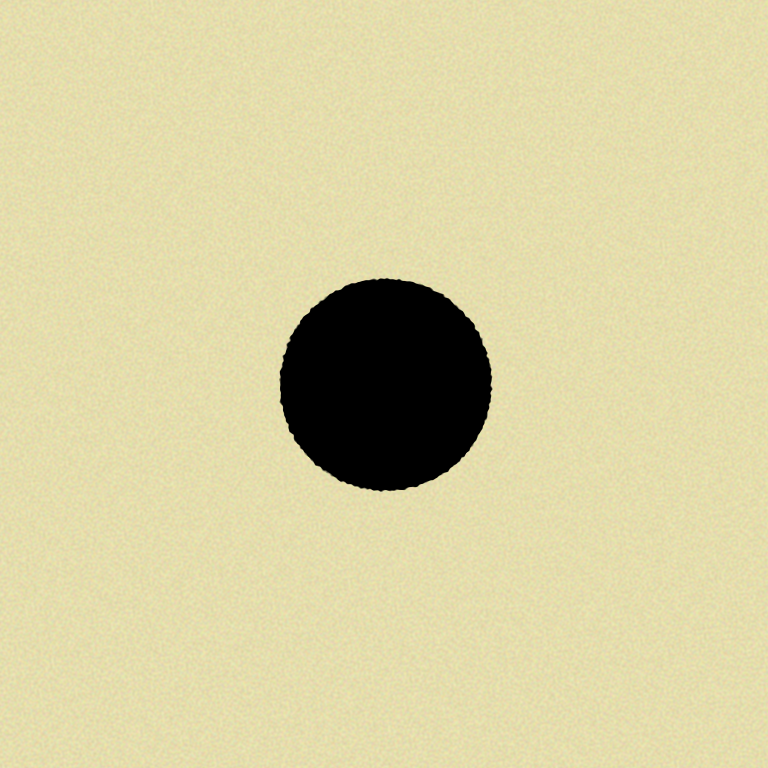
This background is drawn by a three.js fragment shader. Its source:

```glsl
// A black disc with a slightly ragged rim on grainy cream paper.
#define PAPER_COLOR vec3(0.897, 0.867, 0.676)
#define DISC_COLOR vec3(0.0)
#define DISC_CENTER vec2(0.5023, 0.4992)
#define DISC_RADIUS 0.138
#define EDGE_SOFTNESS 0.0012
#define RIM_FREQUENCY 150.0
#define RIM_ROUGHNESS 0.0028
#define GRAIN_FREQUENCY 230.0
#define GRAIN_STRENGTH 0.075
#define MOTTLE_FREQUENCY 60.0
#define MOTTLE_STRENGTH 0.012

varying vec2 vUv;

// Unit gradient at a lattice point
vec2 gradientAt(vec2 cell) {
  vec3 p = fract(cell.xyx * vec3(0.1031, 0.1030, 0.0973));
  p += dot(p, p.yzx + 33.33);
  float angle = 6.28318 * fract((p.x + p.y) * p.z);
  return vec2(cos(angle), sin(angle));
}

// Gradient noise, centred on zero
float gradientNoise(vec2 p) {
  vec2 cell = floor(p);
  vec2 f = fract(p);
  vec2 blend = f * f * f * (f * (f * 6.0 - 15.0) + 10.0);
  float a = dot(gradientAt(cell), f);
  float b = dot(gradientAt(cell + vec2(1.0, 0.0)), f - vec2(1.0, 0.0));
  float c = dot(gradientAt(cell + vec2(0.0, 1.0)), f - vec2(0.0, 1.0));
  float d = dot(gradientAt(cell + vec2(1.0, 1.0)), f - vec2(1.0, 1.0));
  return mix(mix(a, b, blend.x), mix(c, d, blend.x), blend.y);
}

// Independent noise for each colour channel
vec3 colorNoise(vec2 p) {
  return vec3(
    gradientNoise(p),
    gradientNoise(p + vec2(311.37, 47.61)),
    gradientNoise(p + vec2(73.19, 523.83))
  );
}

void main() {
  // Paper: fine coloured grain over faint broad mottling
  vec2 tilted = mat2(0.8, 0.6, -0.6, 0.8) * vUv + 2.0;
  vec3 paper = PAPER_COLOR
    + GRAIN_STRENGTH * colorNoise(tilted * GRAIN_FREQUENCY)
    + MOTTLE_STRENGTH * gradientNoise(tilted * MOTTLE_FREQUENCY);

  // Disc: noise nudges the signed distance along the rim
  float rim = RIM_ROUGHNESS * gradientNoise(tilted * RIM_FREQUENCY + 91.7);
  float discDistance = length(vUv - DISC_CENTER) - DISC_RADIUS + rim;
  float paperMask = smoothstep(-EDGE_SOFTNESS, EDGE_SOFTNESS, discDistance);

  gl_FragColor = vec4(mix(DISC_COLOR, paper, paperMask), 1.0);
}
```
